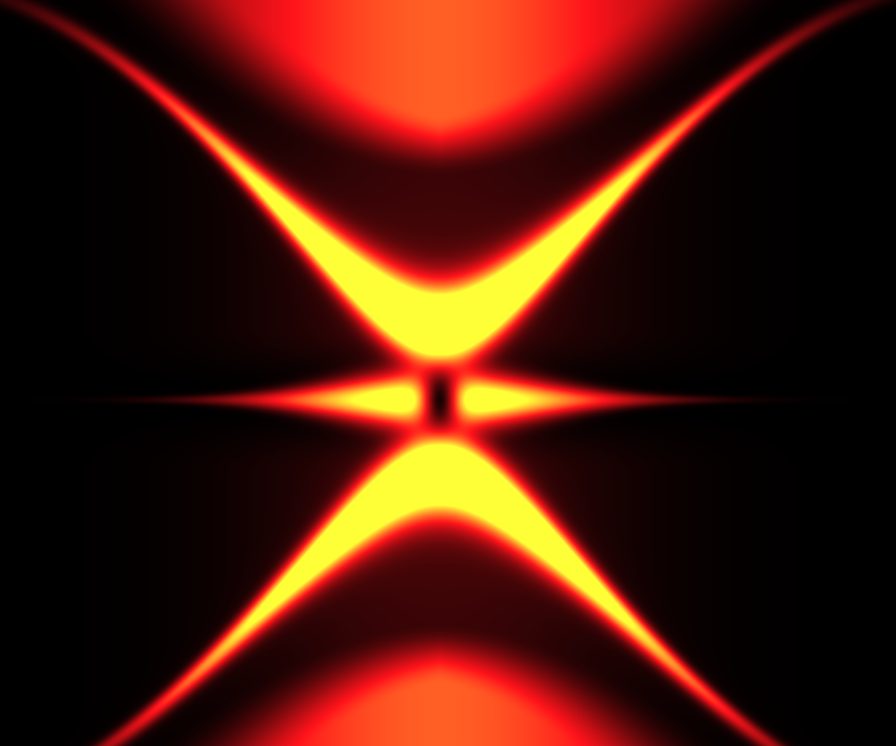
Reproduce this background procedurally as a Shadertoy shader.

```glsl
// Glowing crossed hyperbolic arcs with a split central streak and red haze on black.

#define CENTER vec2(0.491, 0.464)    // crossing point, as a fraction of the canvas
#define ARC_APEX 0.097               // distance from crossing point to arc apex
#define ARC_SLOPE 1.13
#define ARC_BEND 1.25                // flattening of the far arms
#define ARC_GAIN 3.3
#define HAZE_APEX 0.33
#define HAZE_SLOPE 0.95
#define STREAK_GAIN 2.6
#define HALO_GAIN 0.22
#define RED vec3(1.0, 0.075, 0.105)
#define YELLOW vec3(1.0, 1.0, 0.22)

float bell(float x, float width) {
    float t = x / width;
    return exp(-t * t);
}

// Height of a hyperbola above the crossing point
float hyperbola(float x, float apex, float slope) {
    return length(vec2(apex, slope * x));
}

// Thin arms that swell and brighten toward the apex
float arcs(vec2 q) {
    float slope = ARC_SLOPE / (1.0 + ARC_BEND * q.x * q.x * q.x);
    float offset = q.y - hyperbola(q.x, ARC_APEX, slope);
    float width = 0.012 + 0.036 * bell(q.x, 0.22);
    width *= offset > 0.0 ? 1.12 : 0.96;
    float core = bell(offset, width) + 0.03 * bell(offset, 2.5 * width);
    return ARC_GAIN * bell(q.x, 0.345) * core;
}

// Horizontal streak with a dark gap at the crossing point
float streak(vec2 q) {
    float gap = 1.0 - bell(q.x, 0.028);
    float width = 0.004 + 0.031 * bell(q.x, 0.2);
    return STREAK_GAIN * gap * bell(q.x, 0.226) * bell(q.y, width);
}

// Broad red haze beyond the arcs, softer toward the sides
float haze(vec2 q) {
    float offset = q.y - hyperbola(q.x, HAZE_APEX, HAZE_SLOPE);
    float fade = smoothstep(-0.03, 0.05 + 0.25 * q.x, offset);
    return 1.1 * fade * bell(q.x, 0.42);
}

// Faint glow between the arms
float halo(vec2 q) {
    return HALO_GAIN * bell(q.x, 0.25) * smoothstep(0.0, 0.1, q.y);
}

// Black to red over 0..1, red to yellow over 1..2
vec3 heatColor(float heat) {
    vec3 warm = RED * min(heat, 1.0);
    return mix(warm, YELLOW, clamp(heat - 1.0, 0.0, 1.0));
}

void mainImage(out vec4 fragColor, in vec2 fragCoord) {
    vec2 p = (fragCoord - CENTER * iResolution.xy) / iResolution.y;
    vec2 q = abs(p);    // mirror symmetry about both axes

    float heat = arcs(q) + streak(q) + haze(q) + halo(q);
    fragColor = vec4(heatColor(heat), 1.0);
}
```
